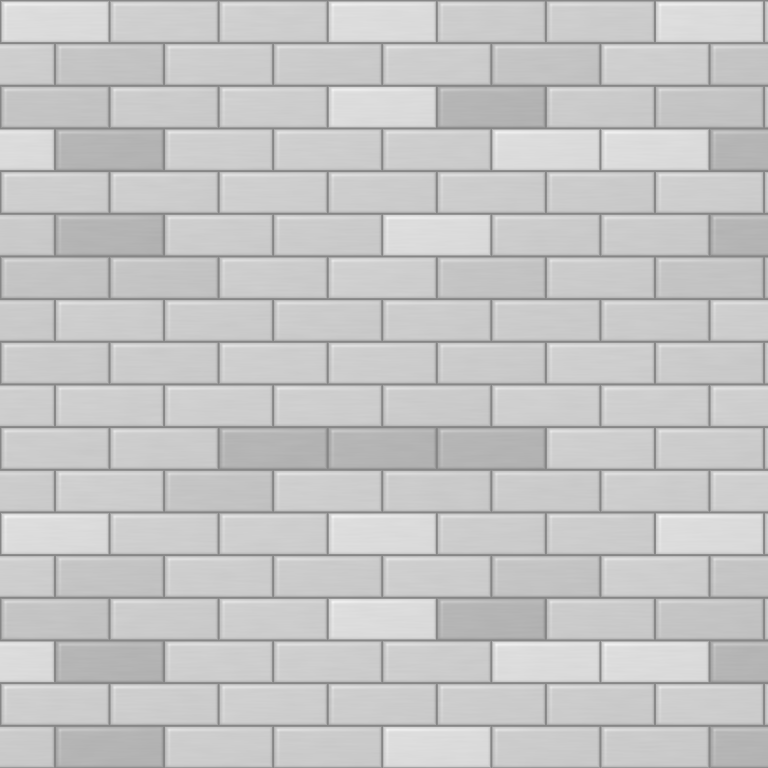
This texture is drawn by a Shadertoy shader. Its source:

```glsl
const vec2 BRICKS = vec2(7.04, 18.0);     // bricks across and down the canvas
const ivec2 PATCH = ivec2(6, 12);         // bricks before the tones recur
const vec3 JOINT_COLOR = vec3(0.525);
const float JOINT_HALF_WIDTH = 0.0013;

vec2 hashGradient(vec2 cell) {
    float angle = 6.2832 * fract(sin(dot(cell, vec2(127.1, 311.7))) * 4375.85);
    return vec2(cos(angle), sin(angle));
}

float gradientNoise(vec2 p) {
    vec2 cell = floor(p);
    vec2 f = p - cell;
    vec2 w = f * f * f * (f * (f * 6.0 - 15.0) + 10.0);
    vec2 e = vec2(1.0, 0.0);
    float a = dot(hashGradient(cell), f);
    float b = dot(hashGradient(cell + e.xy), f - e.xy);
    float c = dot(hashGradient(cell + e.yx), f - e.yx);
    float d = dot(hashGradient(cell + e.xx), f - e.xx);
    return mix(mix(a, b, w.x), mix(c, d, w.x), w.y);
}

// Shuffles the bricks of a patch: each gets a distinct rank from 1 to 72.
int brickRank(ivec2 id, ivec2 patchSize) {
    ivec2 wrapped = (id + patchSize * 4) % patchSize;
    int n = wrapped.y * patchSize.x + wrapped.x + 1;
    int square = (n * n) % 73;
    return (((square * square) % 73) * n) % 73;
}

float brickTone(int rank) {
    if (rank <= 6) return 0.86;
    if (rank <= 12) return 0.705;
    if (rank <= 19) return 0.765;
    return 0.80 + 0.008 * sin(float(rank) * 2.4);
}

// Soft line of given half width, centred on zero.
float softLine(float d, float halfWidth) {
    return exp(-d * d / (halfWidth * halfWidth));
}

// Bright upper and left rims, dim lower and right rims, and a slight sheen.
float bevel(vec2 p, vec2 size) {
    vec2 far = size - p;
    vec2 t = p / size;
    float inside = smoothstep(0.002, 0.006, min(far.x, far.y));
    float topRim = softLine(p.y - 0.0052, 0.0020) * smoothstep(0.003, 0.007, p.x);
    float leftRim = softLine(p.x - 0.0068, 0.0016) * smoothstep(0.003, 0.007, p.y);
    float lowRim = 1.0 - smoothstep(0.001, 0.0055, min(far.x, far.y));
    float leftShade = softLine(p.x - 0.0030, 0.0018);
    float light = topRim * mix(0.075, 0.020, t.x) + leftRim * mix(0.045, 0.015, t.y);
    float sheen = 0.012 * (0.5 - t.x) + 0.008 * (0.5 - t.y);
    return light * inside - 0.045 * lowRim - 0.025 * leftShade + sheen;
}

// Faint horizontal brushing and broad mottling.
float wear(vec2 p) {
    float streaks = gradientNoise(p * vec2(22.0, 330.0));
    float mottling = gradientNoise(p * vec2(30.0, 55.0) + 17.3);
    return 0.012 * streaks + 0.008 * mottling;
}

void mainImage(out vec4 fragColor, in vec2 fragCoord) {
    vec2 uv = fragCoord / iResolution.xy;
    vec2 pos = vec2(uv.x, 1.0 - uv.y) - 0.0006;
    float pixel = 1.0 / min(iResolution.x, iResolution.y);

    // Running bond: every second course moves by half a brick.
    vec2 grid = pos * BRICKS;
    float course = floor(grid.y);
    grid.x -= 0.5 * mod(course, 2.0);
    vec2 size = 1.0 / BRICKS;
    vec2 local = fract(grid) * size;

    // Brick face
    float tone = brickTone(brickRank(ivec2(floor(grid)), PATCH));
    vec3 color = vec3(tone + bevel(local, size) + wear(pos));

    // Joint with a soft shadow around it
    vec2 toEdge = min(local, size - local);
    float d = min(toEdge.x, toEdge.y);
    color -= 0.07 * softLine(d, 0.0026);
    float joint = 1.0 - smoothstep(-0.7 * pixel, 0.7 * pixel, d - JOINT_HALF_WIDTH);
    color = mix(color, JOINT_COLOR, joint);

    fragColor = vec4(clamp(color, 0.0, 1.0), 1.0);
}
```
